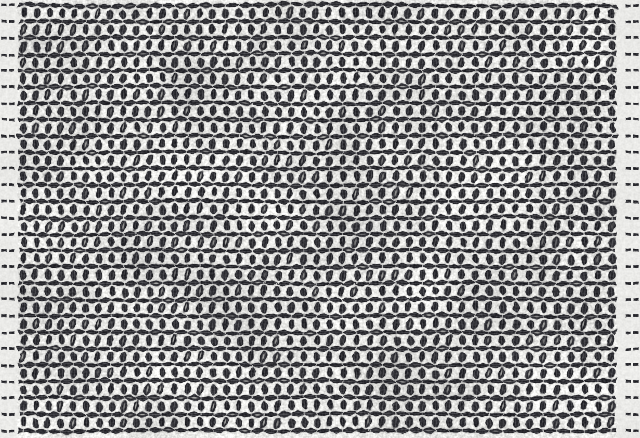
Reproduce this pattern procedurally as a Shadertoy shader.

```glsl
// Handwoven mat: dark cords pinched by pale ties, alternating with rows of dark
// oval stitches on off-white cloth, between two pale selvedges with dashes.
// Cells come from rounding a gently warped grid; hashes vary every stitch.

float hash(vec2 p) {
    vec3 q = fract(vec3(p.xyx) * 0.1031);
    q += dot(q, q.yzx + 33.33);
    return fract((q.x + q.y) * q.z);
}

float gradientDot(vec2 corner, vec2 offset) {
    float angle = 6.2832 * hash(corner + 71.0);
    return dot(vec2(cos(angle), sin(angle)), offset);
}

// Gradient noise, roughly -0.7 to 0.7
float noise(vec2 p) {
    vec2 i = floor(p), f = fract(p);
    vec2 u = f * f * f * (f * (f * 6.0 - 15.0) + 10.0);
    vec2 e = vec2(1, 0);
    return mix(mix(gradientDot(i, f), gradientDot(i + e, f - e), u.x),
               mix(gradientDot(i + e.yx, f - e.yx), gradientDot(i + 1.0, f - 1.0), u.x), u.y);
}

float ellipse(vec2 p, vec2 r) {
    return (length(p / r) - 1.0) * min(r.x, r.y);
}

float cover(float d, float px) {
    return 1.0 - smoothstep(-px, px, d);
}

// Yarn shade from strands lying across the coordinate s
vec3 yarn(float s, float seed, vec2 p) {
    float strand = pow(0.5 + 0.5 * cos(s * 7.0 + seed * 6.28), 3.0);
    float light = 0.135 + 0.11 * strand + 0.05 * seed + 0.11 * noise(p * 8.0);
    return vec3(light, light, light + 0.02);
}

void mainImage(out vec4 fragColor, in vec2 fragCoord) {
    // Lengths below are measured in row pitches
    float pitch = 0.03736;
    float px = 0.5 / (iResolution.y * pitch);
    vec2 p = fragCoord / (iResolution.y * pitch);
    float matWidth = iResolution.x / (iResolution.y * pitch);

    // Grid: 46 stitch columns, 27 cords and 26 stitch rows
    float u = (p.x / matWidth - 0.0365) / 0.919;
    float column = 45.0 * (u + 0.05 * u * (1.0 - u));
    float row = p.y - 0.46 + 0.13 * noise(p * vec2(0.13, 0.4));
    row += 0.09 * noise(p * vec2(0.8, 0.7) + 20.0);
    column += 0.2 * noise(vec2(column * 0.25, floor(row) * 3.7));

    // Mat body lies between ragged selvedge lines
    float ragged = 0.3 * noise(vec2(p.y * 1.7, 4.0));
    float body = cover(max(1.12 - p.x, p.x - matWidth + 1.45) + ragged, px);

    // Broad wear changes the cloth tone and the fullness of the yarn
    float wear = noise(p * 0.16 + 8.0) + 0.6 * noise(p * 0.4 + 50.0);

    // Oval stitches, leaning and varying in size
    vec2 stitchId = vec2(round(column), floor(row));
    float seed = hash(stitchId);
    float seed2 = hash(stitchId + 190.0);
    vec2 q = vec2((column - stitchId.x) * 0.8, row - stitchId.y - 0.5);
    q += 0.07 * (vec2(seed2, seed) - 0.5);
    q.x += q.y * (0.1 - 0.35 * seed2);
    vec2 radius = vec2(0.175 + 0.05 * seed, 0.29 + 0.05 * seed2) - 0.02 * wear;
    float stitch = ellipse(q, radius) + 0.07 * noise(p * 4.5);
    if (stitchId.x < 0.0 || stitchId.x > 45.0 || stitchId.y < 0.0 || stitchId.y > 25.0) stitch = 1.0;
    float bow = sqrt(max(1.0 - q.y * q.y / (radius.y * radius.y), 0.1));
    vec3 stitchColor = yarn(q.x / (radius.x * bow), seed, p);
    float slit = ellipse(q - vec2(0.04 * (seed - 0.5), 0.02), radius * vec2(0.26, 0.5));
    stitchColor = mix(stitchColor, vec3(0.64, 0.64, 0.63),
                      cover(slit, px) * smoothstep(0.74, 1.0, seed2));

    // Continuous cords swell between the stitch columns and narrow under the ties
    vec2 lobeId = vec2(floor(column), round(row));
    float lobeSeed = hash(lobeId + 47.0);
    float swell = sin(3.14159 * fract(column));
    float y = row - lobeId.y;
    float halfWidth = 0.068 + (0.06 + 0.065 * lobeSeed) * swell * swell;
    float cord = abs(y) - halfWidth + 0.06 * noise(p * 4.5 + 9.0);
    float cordRow = step(-0.5, lobeId.y) * step(lobeId.y, 26.5);
    cord = mix(1.0, cord, cordRow);
    vec3 cordColor = yarn(y / halfWidth, lobeSeed, p);
    float gap = ellipse(vec2((fract(column) - 0.5) * 0.8, y), vec2(0.15, 0.05));
    cordColor = mix(cordColor, vec3(0.66, 0.66, 0.65),
                    cover(gap, px) * smoothstep(0.82, 1.0, lobeSeed));

    // Cloth: bumpy grain, broad wear and a narrow soft shadow beside the yarn
    float grain = 0.13 * noise(p * 4.0) + 0.13 * noise(p * 8.5 + 30.0);
    vec3 cloth = vec3(0.92, 0.92, 0.91) + (grain + 0.08 * wear) * mix(0.3, 1.0, body);
    float shadow = 1.0 - smoothstep(0.0, 0.1, min(stitch, cord));
    cloth *= 1.0 - 0.12 * shadow * body;

    // Layer the body yarn, then thin uneven ties over the pinched cords
    vec3 color = mix(cloth, cordColor, cover(cord, px) * body);
    color = mix(color, stitchColor, cover(stitch, px) * body);
    float tie = ellipse(vec2((column - round(column)) * 0.8, y), vec2(0.038, 0.13));
    float tieStrength = 0.25 + 0.6 * hash(vec2(round(column), lobeId.y) + 310.0);
    color = mix(color, vec3(0.88, 0.88, 0.87) + grain, cover(tie, px) * body * tieStrength);

    // Two short dashes per cord in each selvedge
    float fromSide = min(p.x, matWidth - p.x);
    vec2 dash = abs(vec2(mod(fromSide, 0.47) - 0.25, y)) - vec2(0.16, 0.08);
    float dashDistance = max(max(dash.x, dash.y), fromSide - 0.95) + 0.04 * noise(p * 5.0);
    color = mix(color, yarn(y * 8.0, 0.3, p), cover(dashDistance, px) * (1.0 - body) * cordRow);

    fragColor = vec4(clamp(color, 0.0, 1.0), 1.0);
}
```
